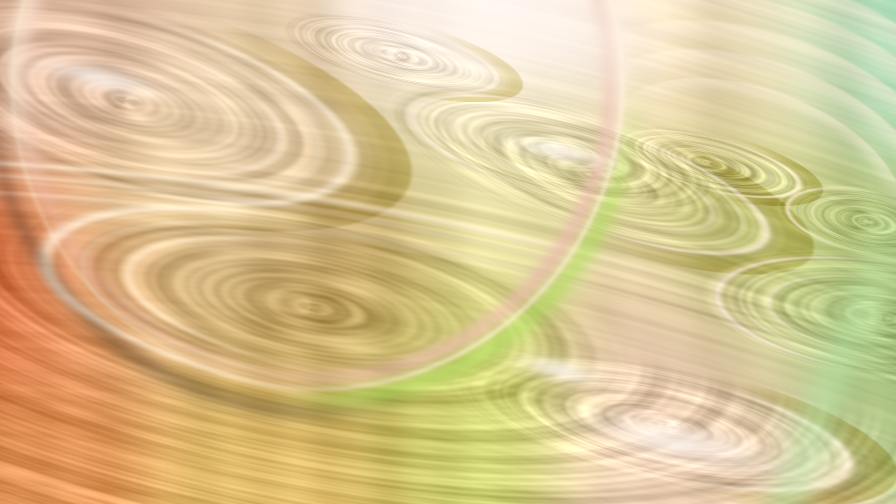
Reproduce this background procedurally as a Shadertoy shader.

```glsl
const float RING_GAIN = 0.20;
const float STREAK_GAIN = 0.13;
const float BEAM_GAIN = 0.07;
const float WASH_FALLOFF = 24.0;
const vec2 DISC_CENTER = vec2(0.63, 0.833);
const float DISC_RADIUS = 0.60;
const vec3 CREAM = vec3(1.0, 0.94, 0.85);
const vec3 PINK = vec3(0.92, 0.72, 0.68);
const vec3 LIME = vec3(0.70, 0.87, 0.38);
const vec3 MINT = vec3(0.72, 0.90, 0.66);
const vec3 SHADE = vec3(0.86, 0.83, 0.62);

// Colour wash: soft anchors and their tints
const int WASHES = 16;
const vec2 WASH_AT[WASHES] = vec2[](
    vec2(0.09, 0.91), vec2(1.00, 0.94), vec2(1.48, 0.88), vec2(1.75, 0.95),
    vec2(0.46, 0.72), vec2(1.00, 0.66), vec2(0.03, 0.40), vec2(0.07, 0.10),
    vec2(0.67, 0.38), vec2(0.30, 0.46), vec2(1.32, 0.29), vec2(1.39, 0.11),
    vec2(1.50, 0.51), vec2(1.71, 0.37), vec2(0.92, 0.24), vec2(0.53, 0.07));
const vec3 WASH_TINT[WASHES] = vec3[](
    vec3(0.84, 0.69, 0.59), vec3(1.00, 0.94, 0.92), vec3(0.95, 0.86, 0.71), vec3(0.63, 0.84, 0.70),
    vec3(0.87, 0.77, 0.63), vec3(0.87, 0.84, 0.60), vec3(0.84, 0.42, 0.25), vec3(0.88, 0.58, 0.34),
    vec3(0.70, 0.56, 0.30), vec3(0.83, 0.71, 0.48), vec3(0.89, 0.76, 0.67), vec3(0.93, 0.82, 0.71),
    vec3(0.76, 0.77, 0.45), vec3(0.66, 0.77, 0.51), vec3(0.80, 0.83, 0.44), vec3(0.88, 0.74, 0.42));

// Swirls: centre and radii, then tilt and bright side
const int SWIRLS = 9;
const vec4 SWIRL[SWIRLS] = vec4[](
    vec4(0.25, 0.80, 0.46, 0.165), vec4(0.62, 0.39, 0.54, 0.17), vec4(0.79, 0.89, 0.20, 0.055),
    vec4(1.11, 0.70, 0.30, 0.085), vec4(1.18, 0.65, 0.36, 0.10), vec4(1.32, 0.155, 0.37, 0.10),
    vec4(1.75, 0.37, 0.33, 0.11), vec4(1.41, 0.675, 0.18, 0.05), vec4(1.72, 0.56, 0.16, 0.06));
const vec2 SWIRL_TURN[SWIRLS] = vec2[](
    vec2(-0.28, 1), vec2(-0.20, -1), vec2(-0.25, 1), vec2(-0.25, -1), vec2(-0.34, 1),
    vec2(-0.22, 1), vec2(-0.15, -1), vec2(-0.25, 1), vec2(-0.20, -1));

// Glows: centre and radii
const int GLOWS = 5;
const vec4 GLOW[GLOWS] = vec4[](
    vec4(1.02, 0.96, 0.25, 0.10), vec4(1.34, 0.125, 0.15, 0.032), vec4(1.11, 0.265, 0.07, 0.020),
    vec4(0.20, 0.845, 0.10, 0.022), vec4(1.11, 0.70, 0.08, 0.018));

float gauss(float x) { return exp(-x * x); }

vec2 turn(vec2 v, float a) {
    float c = cos(a), s = sin(a);
    return vec2(c * v.x + s * v.y, c * v.y - s * v.x);
}

vec2 gradient(vec2 cell) {
    float a = 6.2832 * fract(sin(dot(cell, vec2(127.1, 311.7))) * 43758.5);
    return vec2(cos(a), sin(a));
}

float noise(vec2 p) {
    vec2 i = floor(p), f = fract(p), u = f * f * (3.0 - 2.0 * f);
    vec2 e = vec2(0, 1);
    float low = mix(dot(gradient(i), f), dot(gradient(i + e.yx), f - e.yx), u.x);
    float high = mix(dot(gradient(i + e), f - e), dot(gradient(i + 1.0), f - 1.0), u.x);
    return mix(low, high, u.y);
}

vec3 wash(vec2 p) {
    vec4 sum = vec4(0);
    for (int i = 0; i < WASHES; i++) {
        vec2 d = p - WASH_AT[i];
        sum += vec4(WASH_TINT[i], 1) * exp(-WASH_FALLOFF * dot(d, d));
    }
    return sum.rgb / max(sum.a, 1e-9);
}

vec3 addSwirl(vec3 col, vec2 p, int i) {
    vec2 q = turn(p - SWIRL[i].xy, SWIRL_TURN[i].x) / SWIRL[i].zw;
    float r = length(q), seed = float(i) * 7.3;
    vec2 dir = q / max(r, 1e-4);
    float side = SWIRL_TURN[i].y * dir.x;
    float rings = noise(vec2(r * 9.0 + seed, dir.x)) + 0.6 * noise(vec2(r * 27.0 - seed, dir.x * 1.5));
    col += RING_GAIN * rings * (1.0 - smoothstep(0.85, 1.3, r));
    float crescent = smoothstep(0.9, 1.2, r) * (1.0 - smoothstep(1.26, 1.29, r));
    col *= mix(vec3(1), SHADE, crescent * smoothstep(0.1, 0.8, side) * step(0.0, SWIRL_TURN[i].y));
    float line = gauss((r - 1.0) / 0.035) + 0.5 * gauss((r - 0.69) / 0.025) + 0.35 * gauss((r - 0.86) / 0.015);
    return mix(col, CREAM, 0.68 * min(line, 1.0) * smoothstep(-0.3, 0.85, side));
}

vec3 addStreaks(vec3 col, vec2 p) {
    float flow = p.y - 0.676 + 0.06 * p.x + 0.083 * p.x * p.x;
    float fine = noise(vec2(p.x * 1.2, flow * 55.0)) + 0.6 * noise(vec2(p.x * 1.7, flow * 130.0));
    float bundle = gauss((flow + 0.025) / 0.06);
    col += STREAK_GAIN * fine * (0.4 + bundle);
    float bright = gauss(flow / 0.007) + 0.6 * gauss((flow + 0.025) / 0.005) + 0.5 * gauss((flow + 0.06) / 0.008);
    col = mix(col, CREAM, 0.5 * bright * (1.0 - smoothstep(0.9, 1.5, p.x)));
    // Curved trails below the largest swirl
    vec2 q = turn(p - SWIRL[1].xy, SWIRL_TURN[1].x) / SWIRL[1].zw;
    float r = length(q);
    float trail = noise(vec2(r * 12.0, q.x * 0.6)) + 0.6 * noise(vec2(r * 31.0, q.x));
    return col + 0.17 * trail * smoothstep(1.0, 1.2, r) * (1.0 - smoothstep(-0.3, 0.3, q.y));
}

vec3 addArcs(vec3 col, vec2 p) {
    for (int i = 0; i < 5; i++) {
        float k = float(i);
        vec2 q = turn(p - vec2(1.50, 0.66), -0.35) / vec2(0.30 + 0.07 * k, 0.16 + 0.055 * k);
        float d = length(q) - 1.0;
        float band = smoothstep(-0.16, 0.0, d) * (1.0 - smoothstep(0.0, 0.03, d));
        col = mix(col, CREAM, 0.45 * band * smoothstep(0.0, 0.7, q.y));
    }
    return col;
}

vec3 addDisc(vec3 col, vec2 p) {
    vec2 v = p - DISC_CENTER;
    float d = length(v) - DISC_RADIUS;
    vec2 dir = normalize(v + 1e-5);
    float lower = smoothstep(0.1, -0.5, dir.y), right = smoothstep(-0.2, 0.4, dir.x);
    col = mix(col, CREAM, 0.10 * (1.0 - smoothstep(-0.02, 0.02, d)));
    col = mix(col, PINK, 0.65 * gauss((d + 0.016) / 0.020) * mix(0.4, 1.0, right));
    col = mix(col, LIME, 0.6 * gauss((d - 0.025) / 0.025) * lower * smoothstep(-0.2, 0.2, dir.x));
    col = mix(col, CREAM, 0.5 * gauss(d / 0.025) * (1.0 - lower));
    col = mix(col, CREAM, 0.5 * gauss((d - 0.005) / 0.006) * mix(0.4, 1.0, right));
    return col * (1.0 - 0.22 * gauss((d - 0.05) / 0.02) * lower * (1.0 - right));
}

void mainImage(out vec4 fragColor, in vec2 fragCoord) {
    vec2 p = fragCoord / iResolution.y;
    vec3 col = wash(p);
    col = addArcs(col, p);
    for (int i = 0; i < SWIRLS; i++) col = addSwirl(col, p, i);
    col = addStreaks(col, p);
    col = addDisc(col, p);

    // Upright veils and a slanted beam
    col += BEAM_GAIN * noise(vec2(p.x * 11.0, p.y * 0.7));
    float beam = gauss((p.x - 1.56 - 0.38 * p.y) / 0.05) * (1.0 - smoothstep(0.3, 0.6, p.y));
    col = mix(col, MINT, 0.5 * beam);

    for (int i = 0; i < GLOWS; i++) {
        vec2 q = turn(p - GLOW[i].xy, -0.22) / GLOW[i].zw;
        col = mix(col, vec3(1.0, 0.97, 0.95), 0.75 * exp(-dot(q, q)));
    }
    fragColor = vec4(clamp(col, 0.0, 1.0), 1.0);
}
```
